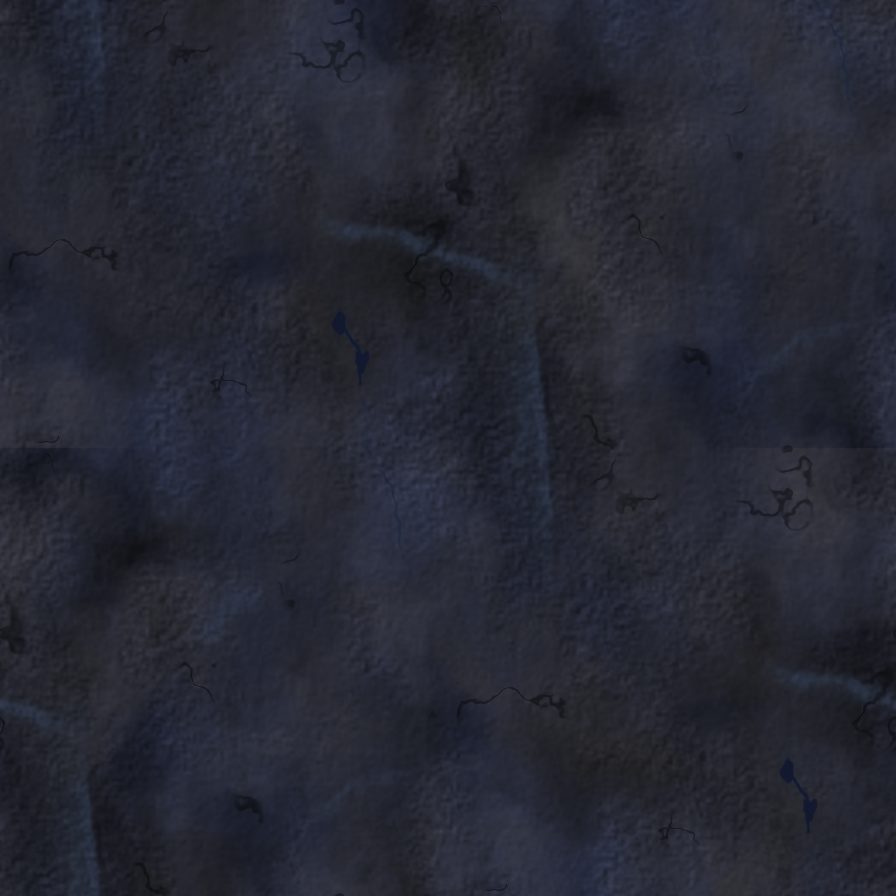
A Shadertoy shader for this texture:

```glsl
// Dark weathered plaster: two by two tiles, each row shifted by one tile so that
// diagonal neighbours repeat. Wrapped noise makes clouds, drips and grain; soft
// patches, pale streaks and a chipped crack are folded onto the same lattice.

const vec3 OLIVE = vec3(0.162, 0.163, 0.182);
const vec3 BLUE  = vec3(0.134, 0.150, 0.224);
const vec3 NAVY  = vec3(0.060, 0.085, 0.185);
const vec3 PALE  = vec3(0.215, 0.270, 0.370);
const vec3 SEAM  = vec3(0.105, 0.150, 0.240);

float hash(vec2 c) {
    vec3 v = fract(c.xyx * vec3(0.1031, 0.1030, 0.0973));
    v += dot(v, v.yzx + 33.33);
    return fract((v.x + v.y) * v.z);
}

// Hash of a grid cell, repeating under shifts (1,1) and (2,0) in tile units
float cellHash(vec2 c, vec2 n) {
    c -= floor(c.y / n.y) * n;
    c.x = mod(c.x, 2.0 * n.x);
    return hash(c + n * 0.37);
}

// Value noise with n cells per tile
float noise(vec2 p, vec2 n) {
    vec2 g = p * n, c = floor(g), f = g - c;
    f = f * f * (3.0 - 2.0 * f);
    vec2 e = vec2(1.0, 0.0);
    return mix(mix(cellHash(c, n), cellHash(c + e, n), f.x),
               mix(cellHash(c + e.yx, n), cellHash(c + e.xx, n), f.x), f.y);
}

float fbm(vec2 p, vec2 n) {
    float sum = 0.0, amp = 0.5;
    for (int i = 0; i < 5; i++) {
        sum += amp * noise(p, n);
        n = n * 2.0 + 1.0;
        amp *= 0.55;
    }
    return sum / 1.055;
}

// Offset from a centre to the nearest repeat of p
vec2 fold(vec2 p, vec2 centre) {
    vec2 d = p - centre;
    d -= round(d.y);
    d.x -= 2.0 * round(d.x * 0.5);
    return d;
}

float soft(vec2 d, vec2 radius) {
    d /= radius;
    return exp(-dot(d, d));
}

float blot(vec2 p, vec2 centre, vec2 radius) {
    return soft(fold(p, centre), radius);
}

// Soft line from the origin to b
float streak(vec2 d, vec2 b, float width) {
    float t = clamp(dot(d, b) / dot(b, b), 0.0, 1.0);
    return soft(d - b * t, vec2(width)) * smoothstep(0.0, 0.3, t) * smoothstep(1.0, 0.7, t);
}

float grain(vec2 p) {
    return 0.7 * noise(p, vec2(43.0)) + noise(p, vec2(83.0)) + 0.7 * noise(p, vec2(131.0));
}

void mainImage(out vec4 fragColor, in vec2 fragCoord) {
    vec2 uv = fragCoord / iResolution.xy;
    vec2 p = uv * 2.0;
    vec2 warp = vec2(fbm(p, vec2(5.0)), fbm(p, vec2(6.0))) - 0.5;
    vec2 w = p + 0.3 * warp;

    // Clouds and drips; the uv terms differ from tile to tile
    float clouds = fbm(w, vec2(4.0)) - 0.5;
    float drips = fbm(p, vec2(13.0, 3.0)) - 0.5;
    float wear = fbm(uv + 0.1 * warp, vec2(9.0, 7.0)) - 0.5;
    float shade = 0.99 + 0.65 * clouds + 0.4 * drips + 0.5 * wear;
    float hue = 0.45 + 1.1 * (fbm(w, vec2(3.0)) - 0.5) + 0.8 * (fbm(uv, vec2(11.0, 6.0)) - 0.5);

    // Large stains shared by the repeats
    float olive = blot(w, vec2(1.27, 1.52), vec2(0.20)) + blot(w, vec2(0.29, 1.53), vec2(0.26));
    float dark = blot(w, vec2(1.33, 1.82), vec2(0.17, 0.12)) + 0.7 * blot(w, vec2(1.07, 0.97), vec2(0.10, 0.20));
    float damp = blot(w, vec2(0.55, 1.44), vec2(0.10)) + blot(w, vec2(0.05, 1.31), vec2(0.09))
               + blot(w, vec2(1.56, 1.12), vec2(0.17, 0.12));
    float light = blot(w, vec2(1.55, 1.58), vec2(0.28)) + blot(w, vec2(0.12, 1.14), vec2(0.15, 0.10));

    // Stains of single tiles, some cut off at the middle seam
    float above = smoothstep(0.998, 1.002, p.y);
    damp += soft(w - vec2(0.08, 0.97), vec2(0.16, 0.10)) * (1.0 - above) * 1.2;
    damp += soft(w - vec2(1.90, 1.02), vec2(0.26, 0.11)) * above;
    damp += soft(w - vec2(0.34, 0.33), vec2(0.12)) + soft(w - vec2(0.83, 1.95), vec2(0.10));
    light += soft(w - vec2(1.98, 0.78), vec2(0.10)) + soft(w - vec2(0.70, 1.90), vec2(0.14));
    shade += 0.15 * light - 0.30 * dark - 0.26 * damp;
    hue += 0.45 * damp - 0.4 * olive;
    vec3 col = mix(OLIVE, BLUE, clamp(hue, 0.0, 1.15)) * max(shade, 0.4);

    // Embossed grain, stronger on rough patches, with a fine mottle
    float rough = 0.55 + smoothstep(0.42, 0.65, fbm(w, vec2(5.0, 4.0))) + 0.4 * dark;
    float relief = grain(p) - grain(p + vec2(0.007, -0.007));
    float mottle = noise(p, vec2(67.0)) + noise(p, vec2(109.0)) - 1.0;
    col *= 1.0 + rough * (0.15 * relief + 0.07 * mottle);

    // Pale streaks: a slanted scrape, an arc and a fall with a sharp right side
    vec2 s = p + 0.10 * warp;
    float pale = 0.55 * streak(fold(s, vec2(0.66, 1.53)), vec2(0.56, -0.16), 0.018);
    vec2 arc = fold(s, vec2(1.65, 1.15));
    pale += 0.3 * streak(arc - vec2(0.0, 0.35 * arc.x * (0.28 - arc.x)), vec2(0.30, 0.13), 0.015);
    pale += 0.4 * streak(s - vec2(0.43, 0.54), vec2(0.16, 0.15), 0.020);
    vec2 fall = fold(p + 0.03 * warp, vec2(1.20, 1.05));
    fall.x += 0.07 * fall.y;
    pale += soft(fall, vec2(0.075, 0.28)) * smoothstep(0.018, 0.004, fall.x) * 0.42;
    pale += soft(fall, vec2(0.013, 0.32)) * 0.22;
    float patchy = 0.15 + 0.7 * noise(p, vec2(23.0, 17.0)) + 0.5 * noise(p, vec2(71.0));
    col = mix(col, PALE * (1.0 + 0.15 * relief), clamp(pale * patchy, 0.0, 0.5));

    // Sparse short hairlines along a smooth contour
    float contour = abs(noise(w, vec2(5.0, 3.0)) + 0.12 * noise(p, vec2(29.0)) - 0.56);
    float area = smoothstep(0.68, 0.82, noise(p, vec2(9.0, 7.0)));
    col *= 1.0 - 0.40 * area * smoothstep(0.022, 0.004, contour);

    // Long broken crack with two ragged chips
    vec2 k = fold(p + 0.04 * warp, vec2(0.84, 1.0));
    float side = abs(k.x + 0.24 * k.y + 0.022 * (noise(p, vec2(14.0)) - 0.5) + 0.012 * (noise(p, vec2(47.0)) - 0.5));
    float span = smoothstep(-0.30, -0.22, k.y) * smoothstep(0.32, 0.29, k.y);
    float broken = smoothstep(0.2, 0.6, noise(p, vec2(31.0)));
    col = mix(col, SEAM, 0.65 * span * broken * smoothstep(0.0065, 0.001, side));
    float ragged = 0.026 * (noise(p, vec2(41.0)) - 0.5) + 0.010 * (noise(p, vec2(89.0)) - 0.5);
    float chip = min(length((k - vec2(-0.072, 0.285)) * vec2(1.2, 0.8)) - 0.015,
                     length((k - vec2(-0.042, 0.207)) * vec2(1.1, 0.9)) - 0.020) + ragged;
    chip = min(chip, max(side - 0.003, abs(k.y - 0.23) - 0.08));
    col = mix(col, NAVY, 0.85 * smoothstep(0.004, -0.003, chip));

    fragColor = vec4(clamp(col, 0.0, 1.0), 1.0);
}
```
